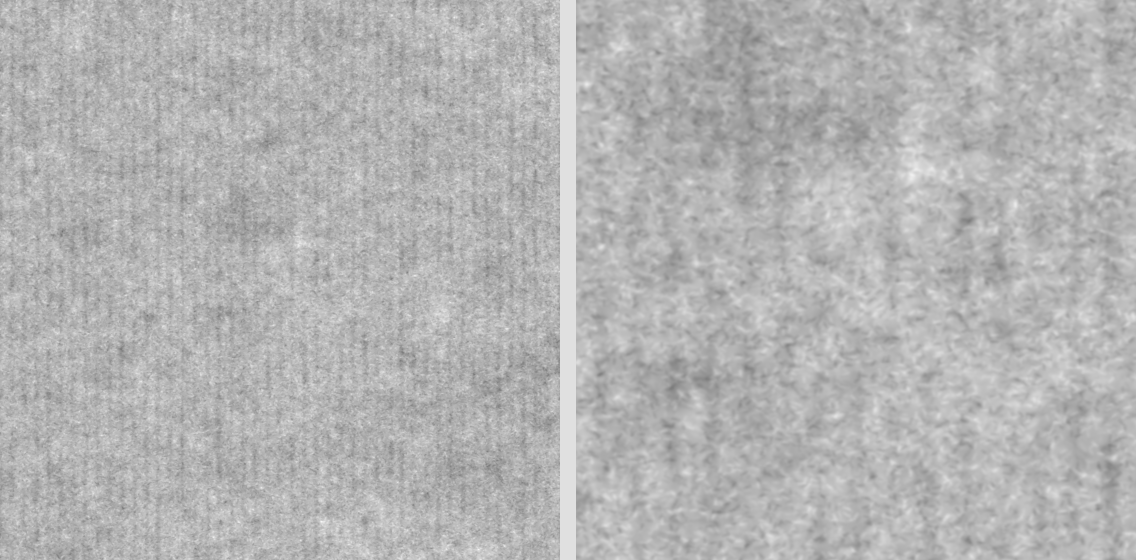
Left, the full canvas; right, a detail of the centre.
A Shadertoy shader for this texture:

```glsl
// Grey heathered rib knit: 46 soft vertical ribs under matted fibres and faint blotches.

const float TAU = 6.2831853;
const float RIB_COUNT = 46.0;
const vec3 WOOL_GREY = vec3(0.717);
const vec3 GROOVE_SHADE = vec3(0.046);

// Three random values in 0..1 per cell
vec3 hash3(vec2 cell, float seed) {
    vec3 q = fract(vec3(cell.xyx + seed * 17.31) * vec3(0.1031, 0.1030, 0.0973));
    q += dot(q, q.yxz + 33.33);
    return fract((q.xxy + q.yzz) * q.zyx);
}

// Cellular noise: each cell scatters one turned, stretched tuft, light or dark.
// Averages zero; stretch 1 gives round tufts, larger values give strands.
float tuftNoise(vec2 p, float stretch, float seed) {
    vec2 cell = floor(p);
    vec2 local = p - cell;
    float total = 0.0;
    for (int j = -1; j <= 1; j++) {
        for (int i = -1; i <= 1; i++) {
            vec2 offset = vec2(float(i), float(j));
            vec3 rnd = hash3(cell + offset, seed);
            vec2 d = offset + rnd.xy - local;
            float angle = TAU * fract(rnd.x * 7.3 + rnd.y * 3.1);
            float c = cos(angle);
            float s = sin(angle);
            vec2 turned = vec2(c * d.x + s * d.y, c * d.y - s * d.x);
            float spread = turned.x * turned.x / stretch + turned.y * turned.y * stretch;
            float window = 1.0 - smoothstep(0.6, 1.0, length(d));
            total += (2.0 * rnd.z - 1.0) * exp(-4.0 * spread) * window;
        }
    }
    return total;
}

// Groove darkness between ribs, 0 on the crown and 1 in the valley
float ribGroove(vec2 uv, float count) {
    float sway = 0.22 * sin(TAU * 3.0 * uv.y + 9.0 * uv.x)
               + 0.14 * sin(TAU * 11.0 * uv.y + 31.0 * uv.x);
    float wave = 0.5 + 0.5 * cos(TAU * count * uv.x + sway);
    return wave * wave;
}

void mainImage(out vec4 fragColor, in vec2 fragCoord) {
    vec2 uv = fragCoord / iResolution.xy;

    // Broad blotches and smaller clouds of darker wool
    float blotch = 0.040 * tuftNoise(uv * vec2(9.0, 11.0), 1.0, 1.0)
                 + 0.040 * tuftNoise(uv * vec2(24.0, 27.0), 1.3, 2.0);

    // Uneven stitches along each rib
    float stitch = 0.052 * tuftNoise(uv * vec2(52.0, 62.0), 1.4, 3.0);

    // Matted strands and fine grain
    float strands = 0.075 * tuftNoise(uv * vec2(150.0, 185.0), 2.6, 4.0);
    float grain = 0.070 * tuftNoise(uv * vec2(270.0, 310.0), 2.0, 5.0);

    // Grooves fade in and out along their length
    float depth = clamp(0.85 + 1.1 * tuftNoise(uv * vec2(46.0, 30.0), 1.0, 6.0), 0.15, 1.7);
    float groove = ribGroove(uv, RIB_COUNT) * depth;

    vec3 colour = WOOL_GREY - GROOVE_SHADE * groove;
    colour += blotch + stitch + strands + grain;
    fragColor = vec4(clamp(colour, 0.0, 1.0), 1.0);
}
```
